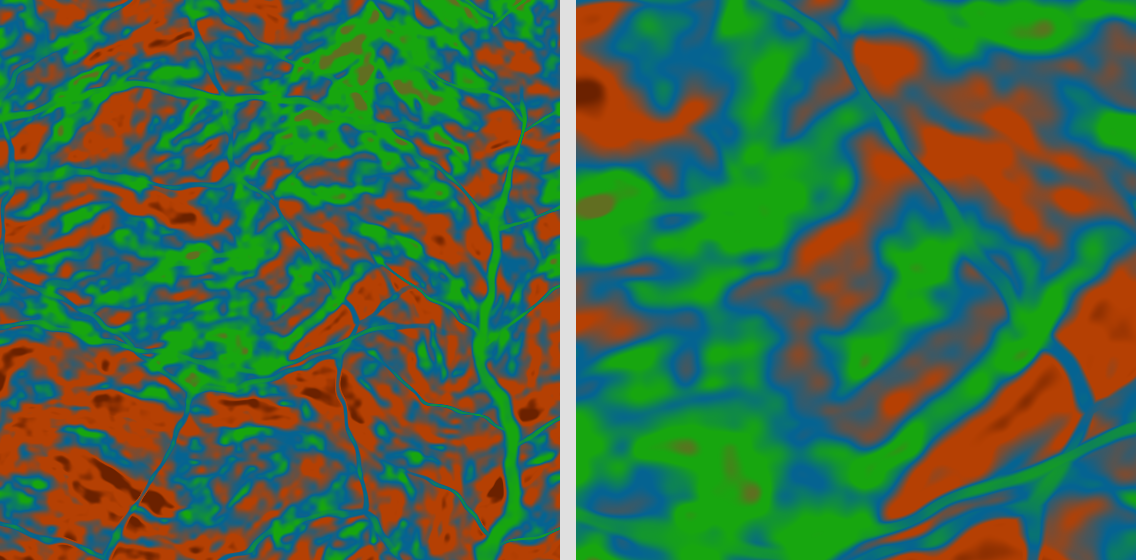
Left: the whole. Right: its middle third, enlarged.
A WebGL 2 fragment shader for this texture map:

```glsl
#version 300 es
precision highp float;
// Heat-coloured relief of crumpled leaves: orange streaks, blue hollows and green veins.

uniform vec2 u_resolution;
out vec4 fragColor;

float hash(vec2 p) {
    vec3 q = fract(p.xyx * vec3(0.1031, 0.1030, 0.0973));
    q += dot(q, q.yzx + 33.33);
    return fract((q.x + q.y) * q.z);
}

// Smooth lattice noise in -1..1
float noise(vec2 p) {
    vec2 i = floor(p), f = fract(p);
    f = f * f * (3.0 - 2.0 * f);
    float low = mix(hash(i), hash(i + vec2(1, 0)), f.x);
    float high = mix(hash(i + vec2(0, 1)), hash(i + vec2(1, 1)), f.x);
    return 2.0 * mix(low, high, f.y) - 1.0;
}

float trunkX(float y) {
    return 0.895 + 0.033 * cos(9.2 * (y - 0.77)) - 0.05 * smoothstep(0.1, 0.0, y);
}

// Cells of leaf litter: each has its own grain direction, some hold a long leaf
float leafLitter(vec2 p) {
    const float CELLS = 6.0;
    vec2 home = floor(p * CELLS);
    float sum = 0.0, power = 0.0, leaf = 0.0;
    for (int y = -1; y <= 1; y++)
    for (int x = -1; x <= 1; x++) {
        vec2 cell = home + vec2(x, y);
        vec2 seed = vec2(hash(cell + 11.0), hash(cell + 47.0));
        vec2 centre = (cell + 0.2 + 0.6 * seed) / CELLS;
        float angle = mix(0.25, -0.8, smoothstep(0.6, 0.72, centre.x));
        if (centre.x > trunkX(centre.y)) angle = 0.8;
        angle += 1.4 * (hash(cell + 83.0) - 0.5);

        vec2 d = p - centre;
        vec2 q = vec2(d.x * cos(angle) + d.y * sin(angle),
                      d.y * cos(angle) - d.x * sin(angle));
        q.y += 1.3 * q.x * q.x * (seed.x - 0.5) * 2.0;
        vec2 shift = seed * 90.0;
        float grain = noise(q * vec2(10, 36) + shift)
                    + 0.5 * noise(q * vec2(24, 85) + shift.yx);
        float weight = exp(-6.0 * dot(d, d) * CELLS * CELLS);
        sum += weight * grain;
        power += weight * weight;

        float lens = length(q / vec2(0.13, 0.032)) + 0.3 * grain;
        leaf = max(leaf, step(0.55, seed.y) * smoothstep(1.1, 0.6, lens));
    }
    return 1.35 * sum / sqrt(power) - 1.0 * leaf;
}

// Distance to the nearest border between large cells
float cellBorder(vec2 p) {
    vec2 home = floor(p);
    float first = 9.0, second = 9.0;
    for (int y = -1; y <= 1; y++)
    for (int x = -1; x <= 1; x++) {
        vec2 cell = home + vec2(x, y);
        vec2 seed = vec2(hash(cell + 5.0), hash(cell + 29.0));
        float d = length(cell + seed - p);
        second = min(second, max(first, d));
        first = min(first, d);
    }
    return second - first;
}

float line(float distance, float width) {
    return smoothstep(width * 1.5, width * 0.4, abs(distance));
}

// Trunk, herringbone side veins, long ribs and a faint net
float veins(vec2 p) {
    float side = p.x - trunkX(p.y);
    float width = 0.004 + 0.014 * smoothstep(0.85, 0.0, p.y);
    float trunk = line(side, width) * smoothstep(0.86, 0.78, p.y);

    float rise = p.y - 0.65 * abs(side) + (side > 0.0 ? 0.02 : 0.0);
    float branch = (fract(rise / 0.19 + 0.35) - 0.5) * 0.19;
    float branches = line(branch, 0.004) * smoothstep(0.24, 0.14, abs(side));

    float fade = smoothstep(0.85, 0.65, p.x);
    float ribHigh = line(p.y - 0.81 - 0.03 * sin(7.0 * p.x - 0.5), 0.007);
    float ribLow = line(p.y - 0.38 - 0.035 * cos(9.0 * p.x - 0.6), 0.005);
    float net = line(cellBorder(p * 3.2 + 4.0), 0.026);
    return max(max(trunk, 0.8 * branches),
               max(fade * max(ribHigh, 0.8 * ribLow), 0.65 * fade * net));
}

vec3 heatColour(float z) {
    vec3 colour = mix(vec3(0.42, 0.13, 0.0), vec3(0.71, 0.25, 0.01), smoothstep(-2.7, -1.6, z));
    colour = mix(colour, vec3(0.02, 0.39, 0.57), clamp((z + 0.95) / 1.3, 0.0, 1.0));
    colour = mix(colour, vec3(0.09, 0.65, 0.06), clamp((z - 0.45) / 0.85, 0.0, 1.0));
    return mix(colour, vec3(0.38, 0.43, 0.13), smoothstep(1.8, 2.4, z));
}

void main() {
    vec2 p = gl_FragCoord.xy / u_resolution.y;
    vec2 warped = p + 0.010 * sin(p.yx * vec2(23, 19) + 2.0 * sin(p * 11.0))
                    + 0.003 * sin(p.yx * 71.0 + 3.0 * sin(p * 37.0));

    // Broad layout: green towards the upper middle, orange low and at the sides
    float broad = 0.1 + 0.45 * sin(4.2 * p.y - 1.9)
                + 0.4 * cos(7.0 * (p.x - 0.58) + 0.8 * sin(5.0 * p.y))
                + 0.35 * sin(13.0 * p.x + 2.0 * sin(9.0 * p.y)) * sin(11.0 * p.y + 1.0);

    // Small patches over the directed streaks
    float patches = 0.8 * noise(warped * 32.0) + 0.45 * noise(p * 75.0);
    float height = broad + leafLitter(warped) + patches;
    height = mix(height, 1.25 + 0.25 * patches, veins(warped));
    fragColor = vec4(heatColour(height), 1.0);
}
```
